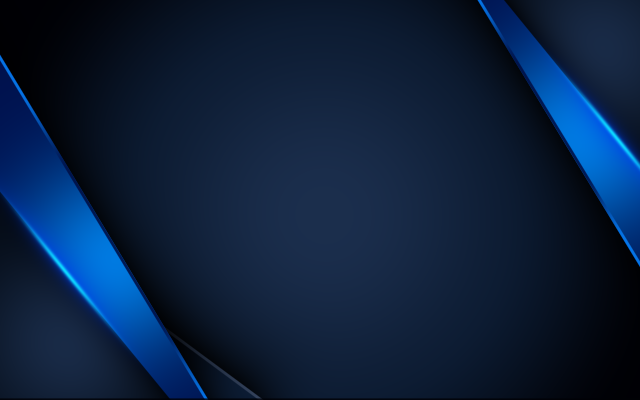
Give the GLSL for this background, as a WebGL 2 fragment shader.

```glsl
#version 300 es
precision highp float;
// Dark navy backdrop with two slanted, glossy blue panels in opposite corners.
// Signed distances to straight edges shape the panels, their rims and shadows;
// radial falloffs give the backdrop, the sheen and the hot spots on the seams.

uniform vec2 u_resolution;
out vec4 fragColor;

const vec3 BLACK = vec3(0.0, 0.002, 0.02);
const vec3 NAVY = vec3(0.105, 0.18, 0.30);
const vec3 DEEP_NAVY = vec3(0.043, 0.10, 0.185);
const vec3 SLATE = vec3(0.25, 0.31, 0.42);
const vec3 PANEL_DARK = vec3(0.0, 0.065, 0.30);
const vec3 PANEL_LIGHT = vec3(0.0, 0.48, 0.88);
const vec3 RIM_BLUE = vec3(0.02, 0.49, 0.96);
const vec3 GLOW_BLUE = vec3(0.0, 0.25, 0.95);
const vec3 CORE_CYAN = vec3(0.05, 0.85, 1.0);

// Signed distance to the line through a and b, positive on its left side.
float edgeDistance(vec2 p, vec2 a, vec2 b) {
    vec2 dir = normalize(b - a);
    return dot(p - a, vec2(-dir.y, dir.x));
}

// Position along the segment: 0 at a, 1 at b.
float edgePosition(vec2 p, vec2 a, vec2 b) {
    vec2 span = b - a;
    return dot(p - a, span) / dot(span, span);
}

// Antialiased coverage of the half plane where d is positive.
float cover(float d, float pixel) {
    return smoothstep(-0.75 * pixel, 0.75 * pixel, d);
}

float bell(float x, float width) {
    return exp(-x * x / (width * width));
}

vec3 backdrop(vec2 p) {
    float r = length(p - vec2(0.81, 0.46));
    vec3 col = mix(NAVY, DEEP_NAVY, smoothstep(0.03, 0.59, r));
    return mix(col, BLACK, smoothstep(0.45, 0.88, r));
}

// Dark facet under a thin slate line, casting a shadow above itself.
vec3 addFacet(vec3 col, vec2 p, vec2 a, vec2 b, float pixel) {
    float d = edgeDistance(p, a, b);
    float t = clamp(edgePosition(p, a, b), 0.0, 1.0);
    col *= 1.0 - 0.8 * exp(-max(d, 0.0) / 0.065) * smoothstep(1.5, 0.7, edgePosition(p, a, b));
    vec3 facet = mix(BLACK, DEEP_NAVY * 1.25, smoothstep(-0.1, 0.8, t));
    col = mix(col, facet, cover(-d, pixel));
    float line = cover(0.0035 - abs(d + 0.003), pixel);
    return mix(col, SLATE, line * mix(0.5, 0.9, t));
}

// Corner surface behind the seam, lit around its own centre.
vec3 cornerSurface(vec2 p, vec2 center, float seam) {
    float r = length(p - center);
    vec3 col = mix(NAVY * 0.95, DEEP_NAVY * 0.55, smoothstep(0.0, 0.36, r));
    return col * (1.0 - 0.75 * exp(-abs(seam) / 0.035));
}

// Panel between a rim (outer side positive) and a seam (inner side positive).
vec3 addPanel(vec3 col, vec2 p, vec2 rimA, vec2 rimB, vec2 seamA, vec2 seamB,
              vec2 sheen, vec2 hot, vec2 corner, float pixel) {
    float rim = edgeDistance(p, rimA, rimB);
    float seam = edgeDistance(p, seamA, seamB);
    float along = dot(p - hot, normalize(seamB - seamA));

    // Soft shadow on the backdrop, then the surface and the corner.
    col *= 1.0 - 0.72 * exp(-max(rim, 0.0) / 0.055);
    float light = bell(length(p - sheen), 0.25);
    vec3 surface = mix(PANEL_DARK, PANEL_LIGHT, light);
    col = mix(col, surface, cover(-rim, pixel));
    col = mix(cornerSurface(p, corner, seam), col, cover(seam, pixel));

    // Rim: bright towards both ends, dark in between.
    float t = edgePosition(p, rimA, rimB);
    float ends = smoothstep(0.2, 0.46, abs(t - 0.55));
    float band = cover(0.0036 - abs(rim + 0.0035), pixel) * cover(seam, pixel);
    col = mix(col, mix(PANEL_DARK * 0.9, RIM_BLUE, ends), band * 0.9);

    // Seam: wide blue glow, narrow cyan core.
    float falloff = seam > 0.0 ? 0.026 : 0.015;
    float glow = exp(-abs(seam) / falloff) * bell(along, 0.20);
    float core = bell(seam, 0.0055) * bell(along, 0.14);
    col = mix(col, GLOW_BLUE, glow * 0.85 * cover(-rim, pixel));
    return mix(col, CORE_CYAN, core);
}

void main() {
    float pixel = 1.0 / u_resolution.y;
    vec2 p = gl_FragCoord.xy * pixel;
    // Fit the 1.6 wide layout to the canvas width.
    p.x *= 1.6 * u_resolution.y / u_resolution.x;

    vec3 col = backdrop(p);
    col = addFacet(col, p, vec2(0.427, 0.171), vec2(0.658, 0.0), pixel);

    // Lower left panel.
    col = addPanel(col, p, vec2(0.0, 0.863), vec2(0.521, 0.0),
                   vec2(0.0, 0.521), vec2(0.427, 0.0),
                   vec2(0.285, 0.35), vec2(0.165, 0.32), vec2(0.18, 0.15), pixel);
    // Upper right panel, running the opposite way.
    col = addPanel(col, p, vec2(1.6, 0.333), vec2(1.194, 1.0),
                   vec2(1.6, 0.583), vec2(1.26, 1.0),
                   vec2(1.45, 0.655), vec2(1.54, 0.657), vec2(1.49, 0.865), pixel);

    // Thin dark strip along the bottom.
    col = mix(col, BLACK, 0.8 * cover(0.004 - p.y, pixel));
    fragColor = vec4(col, 1.0);
}
```
